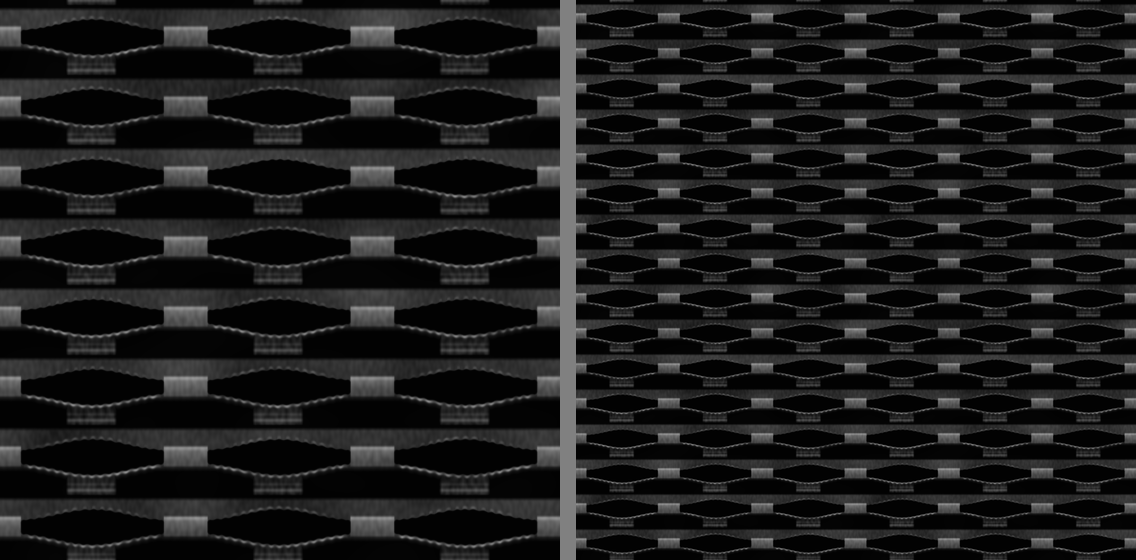
Left, the tile; right, the same tile 2 across and 2 down.
This texture is drawn by a Shadertoy shader. Its source:

```glsl
// Dark woven mesh: 3 x 8 lens-shaped holes with beaded rims, bright links and small tabs.

const float TAU = 6.2831853;
const vec2 REPEATS = vec2(3.0, 8.0);
const float CELL_ASPECT = 8.0 / 3.0;    // cell width in cell heights
const float HOLE_HALF_WIDTH = 1.02;
const float BEADS_PER_CELL = 21.0;

const float BLACK = 0.008;
const float BAND_GREY = 0.17;
const float LINK_GREY = 0.36;
const float RIM_GREY = 0.46;

// Unit gradient at a lattice point that wraps with the period
vec2 latticeGradient(vec2 cell, vec2 period) {
    vec2 c = mod(cell, period);
    float angle = TAU * fract(sin(dot(c, vec2(127.1, 311.7))) * 4375.85);
    return vec2(cos(angle), sin(angle));
}

// Tiling gradient noise, about -0.7 to 0.7
float gradientNoise(vec2 uv, vec2 period) {
    vec2 p = uv * period;
    vec2 i = floor(p), f = fract(p);
    vec2 u = f * f * f * (f * (f * 6.0 - 15.0) + 10.0);
    vec2 e = vec2(1.0, 0.0);
    float a = dot(latticeGradient(i, period), f);
    float b = dot(latticeGradient(i + e.xy, period), f - e.xy);
    float c = dot(latticeGradient(i + e.yx, period), f - e.yx);
    float d = dot(latticeGradient(i + e.xx, period), f - e.xx);
    return mix(mix(a, b, u.x), mix(c, d, u.x), u.y);
}

// Soft step that is one between lo and hi
float span(float v, float lo, float hi, float soft) {
    return smoothstep(lo - soft, lo + soft, v) * (1.0 - smoothstep(hi - soft, hi + soft, v));
}

// Soft line around a centre value
float ridge(float v, float centre, float width) {
    float t = (v - centre) / width;
    return exp(-t * t);
}

// Signed distance to the hole: tall in the middle, blunt at both ends
float holeDistance(vec2 p, float scallop) {
    float x = min(abs(p.x) / HOLE_HALF_WIDTH, 1.0);
    float halfHeight = 0.105 + 0.145 * (0.5 + 0.5 * cos(0.5 * TAU * x)) + scallop;
    vec2 q = vec2(abs(p.x) - HOLE_HALF_WIDTH, abs(p.y) - halfHeight) + 0.05;
    return length(max(q, 0.0)) + min(max(q.x, q.y), 0.0) - 0.05;
}

// Horizontal band, lit a little more beside the links
float bandShade(vec2 p, float wear, float grain) {
    float cover = smoothstep(0.43, 0.35, p.y) * smoothstep(-0.24, -0.08, p.y);
    float sideLight = 0.05 * smoothstep(0.5, 1.3, abs(p.x));
    return cover * (BAND_GREY + sideLight + 0.12 * wear + 0.05 * grain);
}

// Short strap between neighbouring holes, brightest along its top
float linkShade(float y, float wear, float grain) {
    float slope = 0.14 * smoothstep(-0.12, 0.12, y) - 0.07;
    return LINK_GREY + slope + 0.12 * ridge(y, 0.115, 0.03) + 0.08 * wear + 0.07 * grain;
}

// Tab below the hole with two faint lines
float tabShade(vec2 p, float wear, float grain) {
    float cover = span(p.x, -0.36, 0.33, 0.03) * span(p.y, -0.55, -0.24, 0.02);
    float lines = 0.17 * ridge(p.y, -0.485, 0.03) + 0.07 * ridge(p.y, -0.40, 0.025);
    return cover * (0.11 + lines + 0.06 * wear + 0.09 * grain);
}

void mainImage(out vec4 fragColor, in vec2 fragCoord) {
    vec2 uv = fragCoord / iResolution.xy;
    float soft = max(REPEATS.y / iResolution.y, 0.015);

    // Cell coordinates around the hole centre, in cell heights
    vec2 q = uv * REPEATS;
    vec2 p = vec2((fract(q.x) - 0.495) * CELL_ASPECT, fract(q.y + 0.09) - 0.57);

    // Wear and grain that wrap around the canvas
    float wear = gradientNoise(uv, vec2(5.0, 9.0));
    float grain = gradientNoise(uv, vec2(130.0, 64.0));
    float jitter = gradientNoise(uv, vec2(24.0, 16.0));

    // Beads run along the rim, slightly uneven
    float bead = 0.5 + 0.5 * cos(TAU * BEADS_PER_CELL * p.x / CELL_ASPECT + 2.5 * jitter);
    float d = holeDistance(p + vec2(0.0, 0.01), 0.012 * (bead - 0.5));

    // Body: band, tab and the haze that hugs the lower rim
    float shade = BLACK + 0.02 * max(wear, 0.0);
    shade = max(shade, bandShade(p, wear, grain));
    shade = max(shade, tabShade(p, wear, grain));
    float haze = smoothstep(0.14, 0.02, d) * smoothstep(1.05, 0.7, abs(p.x));
    shade = max(shade, 0.10 * haze);

    // Links
    float link = smoothstep(-soft, soft, abs(p.x) - HOLE_HALF_WIDTH) * span(p.y, -0.14, 0.145, 0.025);
    shade = mix(shade, linkShade(p.y, wear, grain), link);

    // Beaded rim: strong below, dim above and lost near the upper ends
    float below = smoothstep(0.05, -0.05, p.y);
    float reach = mix(smoothstep(0.95, 0.45, abs(p.x)), smoothstep(1.0, 0.9, abs(p.x)), below);
    float rimLight = RIM_GREY * mix(0.65, 1.0, below) * (0.55 + 0.45 * bead + 0.4 * jitter);
    shade = mix(shade, max(shade, rimLight), ridge(d, 0.027, 0.022) * reach);

    // Open hole
    shade = mix(BLACK, shade, smoothstep(-soft, soft, d));
    fragColor = vec4(vec3(clamp(shade, 0.0, 1.0)), 1.0);
}
```
